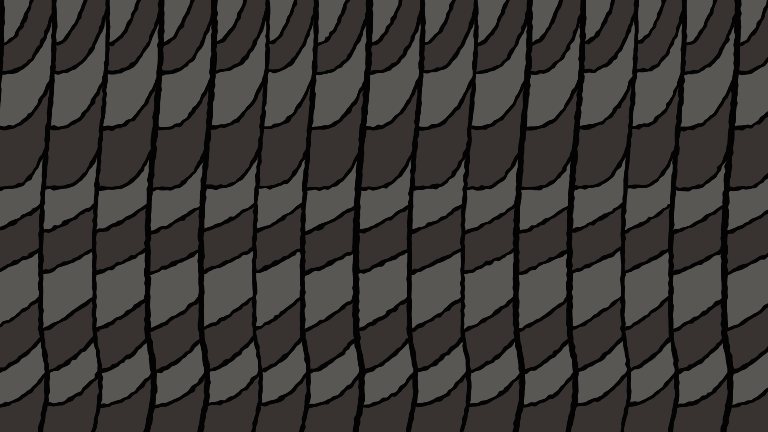
Write a WebGL 1 fragment shader that draws this pattern.

```glsl
precision highp float;
uniform vec2 u_resolution;

float hash(vec2 p) {
  return fract(sin(dot(p, vec2(127.1, 311.7))) * 4375.85);
}

float noise(vec2 p) {
  vec2 i = floor(p);
  vec2 f = fract(p);
  f = f * f * (3.0 - 2.0 * f);
  return mix(mix(hash(i), hash(i + vec2(1.0, 0.0)), f.x),
             mix(hash(i + vec2(0.0, 1.0)), hash(i + 1.0), f.x), f.y);
}

// Sideways drift of the column walls at depth y
float wallDrift(float y) {
  return -13.5 * smoothstep(20.0, 250.0, y)
       + 6.0 * smoothstep(325.0, 375.0, y)
       - 8.0 * smoothstep(390.0, 445.0, y);
}

// Half width of a wall, thick and thin in turn
float wallHalfWidth(float column) {
  return 2.65 + 0.55 * cos(1.7952 * (column - 1.0));
}

// One curved seam: flips the tone below it and keeps the nearest distance
void seam(vec2 cell, float level, float rise, float power,
          inout float tone, inout float nearest) {
  float u = max(cell.x, 0.001);
  float height = cell.y - level + rise * pow(u, power);
  float slope = rise * power * pow(u, power - 1.0) / 52.6;
  nearest = min(nearest, abs(height) / sqrt(1.0 + slope * slope));
  tone = mix(tone, 1.0 - tone, step(0.0, height));
}

void main() {
  // Canvas is 432 units high, with depth measured from the top
  float unitsPerPixel = 432.0 / u_resolution.y;
  vec2 p = gl_FragCoord.xy * unitsPerPixel;
  p.y = 432.0 - p.y;

  // Ragged hand-cut edges
  vec2 rough = vec2(noise(p / 4.5), noise(p / 4.5 + 37.0)) - 0.5;
  vec2 q = p + rough * vec2(1.6, 2.4);

  // Groups of seven columns, the last one narrower
  float across = q.x - 316.0 - wallDrift(q.y);
  float s = mod(across, 368.4);
  float column = min(floor(s / 53.4), 6.0);
  float width = column > 5.5 ? 48.0 : 53.4;
  float x = s - column * 53.4;
  float wall = min(x - wallHalfWidth(column),
                   width - x - wallHalfWidth(column + 1.0));

  // Seams from arched at the top to slanted below
  float shift = 2.0 * hash(vec2(column, 3.0)) - 1.0;
  vec2 cell = vec2(x / width, q.y + shift);
  float tone = 1.0;
  float nearest = 1000.0;
  seam(cell, 44.0, 130.0, 2.0, tone, nearest);
  seam(cell, 72.0, 65.0, 3.0, tone, nearest);
  seam(cell, 128.0, 53.0, 3.0, tone, nearest);
  seam(cell, 188.0, 42.0, 4.0, tone, nearest);
  seam(cell, 232.0, 28.0, 1.4, tone, nearest);
  seam(cell, 273.0, 24.0, 1.2, tone, nearest);
  seam(cell, 330.0, 33.0, 1.3, tone, nearest);
  seam(cell, 371.0, 34.0, 1.5, tone, nearest);
  seam(cell, 405.0, 34.0, 2.2, tone, nearest);

  // Flat fills under the dark outline
  vec3 fill = mix(vec3(0.22, 0.20, 0.19), vec3(0.35, 0.34, 0.33), tone);
  float edge = min(wall, nearest - 1.9);
  float cover = smoothstep(-0.5, 0.5, edge / unitsPerPixel);
  gl_FragColor = vec4(mix(vec3(0.01), fill, cover), 1.0);
}
```
